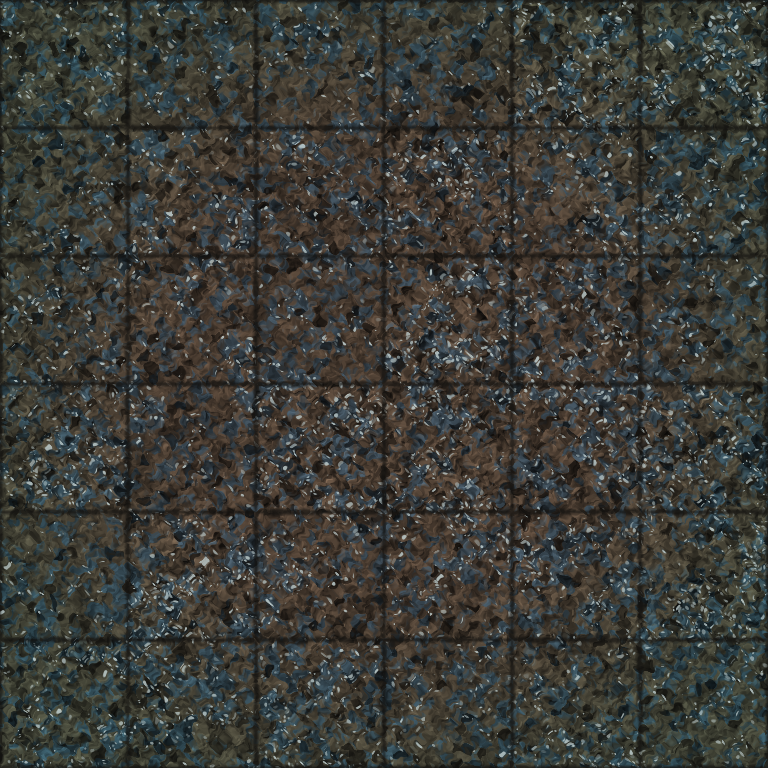
This texture is drawn by a WebGL 2 fragment shader. Its source:

```glsl
#version 300 es
precision highp float;
// Six by six dark granite tiles with brown and blue flakes, bright glints and soft black joints.

uniform vec2 u_resolution;
out vec4 fragColor;

const float TILES = 6.0;           // repeats across and down
const float JOINT_HALF = 0.017;    // half joint width, in tiles
const float JOINT_SOFT = 0.016;    // joint edge falloff, in tiles
const float JOINT_DEPTH = 0.68;
const float FLAKE_CELLS = 88.0;    // cells across the canvas
const float GRAIN_CELLS = 205.0;
const float GLINT_CELLS = 190.0;
const float CLUSTER_CELLS = 34.0;
const float GLINT_CHANCE = 0.15;
const vec3 BROWN = vec3(0.265, 0.232, 0.195);
const vec3 BLUE = vec3(0.190, 0.255, 0.305);
const vec3 OLIVE = vec3(0.90, 1.06, 1.01);
const vec3 WARM = vec3(1.06, 0.98, 0.94);
const vec3 JOINT = vec3(0.070, 0.066, 0.058);
const vec3 GLINT = vec3(0.76, 0.82, 0.82);

vec3 hash3(vec2 p) {
  vec3 q = fract(vec3(p.xyx) * vec3(0.1031, 0.1030, 0.0973));
  q += dot(q, q.yxz + 33.33);
  return fract((q.xxy + q.yzz) * q.zyx);
}

// Cellular noise whose cell values blend softly at the borders.
vec3 facets(vec2 p, float sharpness) {
  vec2 cell = floor(p);
  vec3 sum = vec3(0.0);
  float total = 0.0;
  for (int y = -1; y <= 1; y++) {
    for (int x = -1; x <= 1; x++) {
      vec2 id = cell + vec2(x, y);
      vec2 d = id + hash3(id).xy - p;
      float w = exp(-sharpness * dot(d, d));
      sum += w * hash3(id + 57.0);
      total += w;
    }
  }
  return sum / max(total, 1e-6);
}

// Small bright chips; the chance of each rises inside clusters.
float glints(vec2 p, float chance, float blur) {
  vec2 cell = floor(p);
  float light = 0.0;
  for (int y = -1; y <= 1; y++) {
    for (int x = -1; x <= 1; x++) {
      vec2 id = cell + vec2(x, y);
      vec3 h = hash3(id + 211.0);
      vec2 d = p - id - hash3(id + 91.0).xy;
      d += 0.35 * (h.y - 0.5) * d.yx;
      float radius = mix(0.20, 0.52, h.y * h.y);
      float chip = 1.0 - smoothstep(radius - blur, radius + blur, length(d));
      light = max(light, chip * step(h.x, chance) * mix(0.25, 1.0, h.z));
    }
  }
  return light;
}

// Layered sines that bend the grains out of round.
vec2 bend(vec2 p) {
  return 0.0022 * sin(p.yx * 173.0 + 2.0 * sin(p * 97.0))
       + 0.0011 * sin(p.yx * 411.0 + p * 233.0);
}

// Distance to the nearest joint, with a slightly worn edge.
float jointMask(vec2 uv, float wear) {
  vec2 f = fract(uv * TILES);
  vec2 d = min(f, 1.0 - f) + (wear - 0.5) * 0.022;
  float soft = max(JOINT_SOFT, TILES / u_resolution.y);
  vec2 m = 1.0 - smoothstep(JOINT_HALF - soft, JOINT_HALF + soft, d);
  return max(m.x, m.y);
}

void main() {
  vec2 uv = gl_FragCoord.xy / u_resolution;
  vec2 p = uv + bend(uv);
  vec3 tile = hash3(floor(uv * TILES) + 17.0);

  // Stone: flakes choose the hue, finer grains add relief.
  vec3 flake = facets(p * FLAKE_CELLS, 14.0);
  vec3 grain = facets(p * GRAIN_CELLS, 10.0);
  vec3 lit = facets((p + vec2(-0.0016, 0.0016)) * GRAIN_CELLS, 10.0);
  vec3 cluster = facets(uv * CLUSTER_CELLS, 5.0);
  float blueness = smoothstep(0.52, 0.82, 0.55 * flake.x + 0.30 * grain.y + 0.30 * cluster.x);
  vec3 color = mix(BROWN, BLUE, blueness);
  float contrast = mix(0.8, 1.15, tile.x);
  float shade = 0.55 * (flake.y - 0.5) + 0.55 * (grain.x - 0.5) + 0.38 * (grain.z - lit.z);
  color *= max(0.25, 1.0 + contrast * shade);
  color *= 1.0 - 0.5 * smoothstep(0.74, 0.95, flake.z);

  // Broad tint: warm in the middle, greener toward the rim.
  color *= mix(WARM, OLIVE, smoothstep(0.25, 0.62, length(uv - 0.5)));

  // Joints sit under the brightest chips.
  float joint = jointMask(uv, grain.y);
  color = mix(color, JOINT, joint * JOINT_DEPTH);

  // Glints gather in clusters and differ in number from tile to tile.
  float gather = smoothstep(0.42, 0.85, 0.7 * cluster.x + 0.4 * cluster.y);
  float chance = GLINT_CHANCE * (0.25 + 2.4 * gather) * mix(0.45, 1.5, tile.x);
  float blur = max(0.16, 0.6 * GLINT_CELLS / u_resolution.y);
  float light = glints(p * GLINT_CELLS, chance, blur);
  color = mix(color, GLINT, light * 0.85 * (1.0 - 0.75 * joint));

  fragColor = vec4(color, 1.0);
}
```
